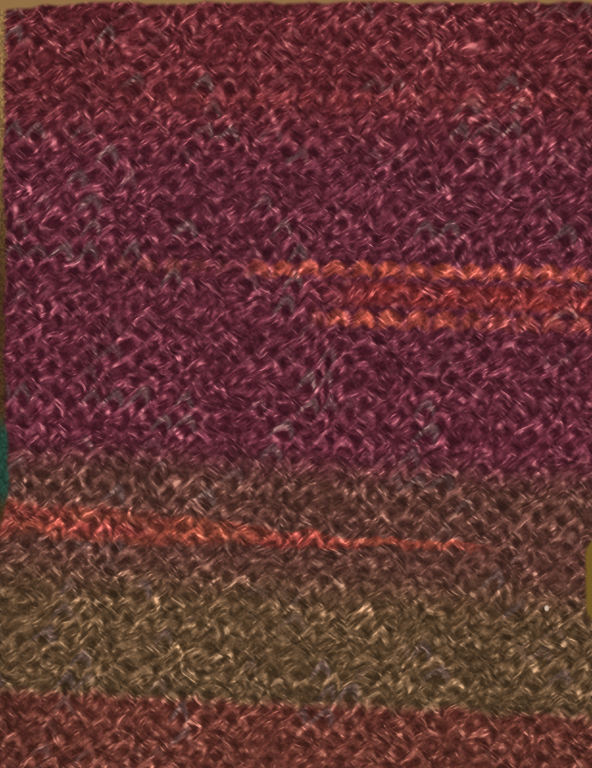
Give the GLSL for this texture, as a WebGL 2 fragment shader.

```glsl
#version 300 es
precision highp float;
uniform vec2 u_resolution;
out vec4 fragColor;

float hash(vec2 p) {
    vec3 k = fract(p.xyx * vec3(0.1031, 0.1030, 0.0973));
    k += dot(k, k.yzx + 33.33);
    return fract((k.x + k.y) * k.z);
}

float noise(vec2 p) {
    vec2 i = floor(p), f = fract(p);
    f = f * f * (3.0 - 2.0 * f);
    return mix(mix(hash(i), hash(i + vec2(1, 0)), f.x),
               mix(hash(i + vec2(0, 1)), hash(i + 1.0), f.x), f.y);
}

float fbm(vec2 p) {
    float sum = 0.0, amp = 0.5;
    for (int i = 0; i < 4; i++) {
        sum += amp * noise(p);
        p = mat2(1.6, 1.2, -1.2, 1.6) * p + 7.3;
        amp *= 0.5;
    }
    return sum;
}

// One row of arched yarn loops; x = brightness, y = random value of the loop
vec2 loops(vec2 q) {
    float row = floor(q.y + 0.5);
    float fy = q.y - row;
    float u = q.x + 0.3 * fy + 0.6 * hash(vec2(row, 3.0));
    float id = hash(vec2(floor(u), row + 40.0));
    float fx = fract(u) - 0.5;
    float arch = (0.10 + 0.14 * id) * cos(6.2832 * fx);
    float d = abs(fy + arch);
    float gap = smoothstep(0.5, 0.3, abs(fx));
    return vec2(smoothstep(0.36, 0.04, d) * (0.5 + 0.5 * id) * (0.35 + 0.65 * gap), id);
}

// Short hairs running along a chosen direction
float hairs(vec2 p, float angle) {
    float c = cos(angle), s = sin(angle);
    return noise(mat2(c, -s, s, c) * p * vec2(120.0, 380.0));
}

float band(float x, float centre, float halfWidth) {
    return smoothstep(halfWidth, halfWidth * 0.45, abs(x - centre));
}

void main() {
    vec2 uv = gl_FragCoord.xy / u_resolution;
    float x = uv.x, depth = 1.0 - uv.y;
    vec2 p = vec2(x * 0.77, depth);

    // Rows sag to the right further down the cloth
    float t = depth - 0.034 * x * smoothstep(0.1, 0.65, depth);
    vec2 warp = vec2(fbm(p * 20.0), fbm(p * 20.0 + 31.0)) - 0.47;
    vec2 q = vec2(x * 25.0, t * 32.2) + warp * vec2(0.8, 0.5);
    float ragged = t + 0.02 * warp.y + 0.008 * (noise(p * 90.0) - 0.5);

    // Broad dyed bands
    vec3 wool = mix(vec3(0.33, 0.115, 0.14), vec3(0.305, 0.108, 0.162), smoothstep(0.10, 0.24, ragged));
    wool = mix(wool, vec3(0.295, 0.17, 0.145), smoothstep(0.555, 0.625, ragged));
    wool = mix(wool, vec3(0.31, 0.225, 0.145), smoothstep(0.70, 0.79, ragged));
    wool = mix(wool, vec3(0.345, 0.165, 0.135), smoothstep(0.89, 0.91, ragged));
    wool += vec3(0.03, 0.015, 0.015) * (fbm(p * vec2(5.0, 14.0)) - 0.45);

    // Yarn structure: raised ridges with fainter loops between them
    vec2 ridge = loops(q);
    vec2 valley = loops(q + vec2(0.5, 0.5));
    float raised = max(ridge.x, valley.x * 0.65);
    float mixing = noise(p * 70.0);
    vec2 combed = p + warp * 0.02;
    float fuzz = mix(hairs(combed, 0.7), hairs(combed, -0.6), smoothstep(0.3, 0.7, mixing));
    float grain = noise(p * 400.0);

    // Charcoal flecks on scattered loops
    float fleck = smoothstep(0.6, 0.85, valley.y) * valley.x * smoothstep(0.35, 0.65, noise(p * 14.0 + 9.0));
    wool = mix(wool, vec3(0.25, 0.19, 0.19), 0.7 * fleck);

    // Bright strands at the right, broken into rounded beads
    float along = fract(x * 22.0 + 0.3 * warp.x) - 0.5;
    float beadSize = 0.6 + 0.4 * noise(vec2(x * 22.0, 8.0));
    float bead = smoothstep(0.55, 0.2, abs(along)) * beadSize;
    float hump = t + 0.003 * cos(6.2832 * along) + 0.005 * warp.y;
    float upper = band(hump, 0.343, 0.012) * smoothstep(0.38, 0.47, x);
    float middle = band(t + 0.01 * warp.y, 0.373, 0.020) * smoothstep(0.48, 0.68, x);
    float lower = band(hump, 0.403, 0.013) * smoothstep(0.51, 0.56, x) * (1.0 - 0.4 * smoothstep(0.65, 0.9, x));
    wool = mix(wool, vec3(0.44, 0.135, 0.12), middle * (0.45 + 0.4 * mixing));
    wool = mix(wool, vec3(0.58, 0.235, 0.18), max(upper, lower) * (0.25 + 0.75 * bead));
    float faint = band(hump, 0.343, 0.012) * band(x, 0.29, 0.13);
    wool = mix(wool, vec3(0.43, 0.20, 0.17), faint * 0.6 * bead);
    float topRow = band(hump, 0.131, 0.014) * smoothstep(0.15, 0.35, x);
    wool = mix(wool, vec3(0.42, 0.15, 0.16), topRow * 0.7 * bead);

    // Tapering red streak at the left
    float taper = mix(0.031, 0.007, smoothstep(0.0, 0.8, x));
    float streak = band(ragged, 0.674 + 0.017 * x, taper) * smoothstep(0.86, 0.76, x);
    vec3 ember = mix(vec3(0.44, 0.14, 0.135), vec3(0.53, 0.23, 0.16), noise(vec2(x * 22.0, t * 60.0)));
    wool = mix(wool, ember, streak * (0.5 + 0.45 * raised));

    // Light the loops, then comb the fibres over them
    vec3 col = wool * (0.70 + 0.42 * raised + 0.22 * mixing);
    col += vec3(0.145, 0.125, 0.115) * raised * (0.35 + 0.9 * fuzz);
    col *= 0.70 + 0.40 * fuzz + 0.28 * grain;
    col += vec3(0.16, 0.14, 0.12) * smoothstep(0.66, 0.95, fuzz) * (0.4 + 0.8 * raised);
    col *= 1.05 - 0.16 * smoothstep(0.45, 0.85, distance(uv, vec2(0.5)));

    // Ground showing past the uneven cloth edges
    float wave = 0.006 * (noise(vec2(depth * 40.0, 2.0)) - 0.5);
    vec3 ground = mix(vec3(0.60, 0.46, 0.28), vec3(0.30, 0.20, 0.12), smoothstep(0.1, 0.4, depth));
    ground = mix(ground, vec3(0.15, 0.28, 0.23), band(depth, 0.602, 0.07));
    ground *= 0.75 + 0.4 * grain;
    float leftEdge = 0.008 + wave + 0.005 * band(depth, 0.602, 0.06) - 0.014 * smoothstep(0.65, 0.7, depth);
    leftEdge += 0.006 * (fuzz - 0.5);
    col = mix(col, ground, smoothstep(0.005, -0.005, x - leftEdge));
    float topEdge = 0.003 + 0.012 * exp(-x * 14.0) + 0.004 * (noise(vec2(x * 40.0, 5.0)) - 0.5);
    col = mix(col, vec3(0.58, 0.44, 0.28), smoothstep(0.004, -0.003, depth - topEdge));
    float rightEdge = 0.989 + wave + 0.03 * (1.0 - band(depth, 0.755, 0.08));
    col = mix(col, vec3(0.46, 0.36, 0.14), smoothstep(-0.004, 0.004, x - rightEdge));

    // Pale speck of lint
    float lint = length((p - vec2(0.711, 0.792)) * vec2(1.3, 1.0));
    col = mix(col, vec3(0.82, 0.74, 0.66), smoothstep(0.0055, 0.002, lint));

    fragColor = vec4(clamp(col, 0.0, 1.0), 1.0);
}
```
